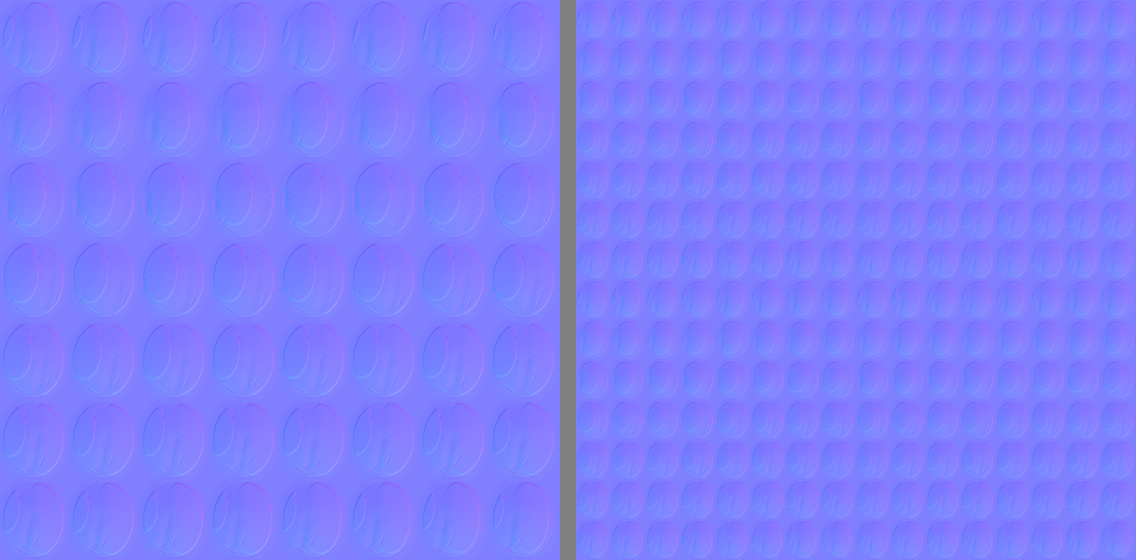
Left: one tile. Right: repeated 2 by 2.
Reproduce this texture map procedurally as a WebGL 2 fragment shader.

```glsl
#version 300 es
precision highp float;
// Tiling normal map: 8 by 7 shallow oval domes, each a step further round its turn.

uniform vec2 u_resolution;
out vec4 outColor;

float hash(vec2 p) {
    return fract(sin(dot(p, vec2(127.1, 311.7))) * 43758.5453);
}

float noise(vec2 p) {
    vec2 i = floor(p), f = fract(p);
    f = f * f * (3.0 - 2.0 * f);
    return mix(mix(hash(i), hash(i + vec2(1, 0)), f.x),
               mix(hash(i + vec2(0, 1)), hash(i + vec2(1, 1)), f.x), f.y);
}

// Signed side of the soft crease that trails the arc
float creaseSide(vec2 p, float turn) {
    return p.x - (1.26 - 0.225 * turn + 0.14 * p.y - 0.12 * p.y * p.y);
}

// Raised panel, its trailing crease and the dents between them
float markings(vec2 p, float turn) {
    // Panel bounded on the right by an elliptic arc
    vec2 center = vec2(0.15 - 0.18 * turn, 0.07 + 0.04 * turn);
    vec2 radii = vec2(0.62 - 0.023 * turn, 0.9 - 0.04 * turn);
    float arc = (length((p - center) / radii) - 1.0) * radii.x;
    float inside = 1.0 - smoothstep(-0.03, 0.03, arc);
    float h = 0.0085 * inside * smoothstep(-0.2, 0.2, creaseSide(p, turn + 7.0));

    // Crease: gentle fall, then a soft rise to the right
    float d = creaseSide(p, turn);
    float dip = smoothstep(-0.3, 0.0, d) * exp(-10.0 * max(d, 0.0));
    float span = smoothstep(-0.95, -0.6, p.y) * (1.0 - smoothstep(-0.1, 0.4, p.y));
    h -= 0.011 * dip * span * smoothstep(1.5, 5.0, turn);

    // Dents and short slanted scratches
    for (int i = 0; i < 11; i++) {
        float id = float(i);
        float y = 1.5 * hash(vec2(id, 2.0)) - 0.8;
        float x = center.x + radii.x + 0.06 + 0.6 * hash(vec2(id, 5.0)) - 0.25 * y * y;
        vec2 q = p - vec2(x, y);
        float stretch = i % 4 == 0 ? 4.0 : 1.0;
        q = vec2(q.x - 0.45 * q.y * step(2.0, stretch), q.y / stretch) / 0.03;
        h += (hash(vec2(id, 9.0)) - 0.6) * 0.01 * exp(-dot(q, q)) * (1.0 - inside);
    }
    return h;
}

// Broad swell of the dome and of its neighbours, so that the skirts overlap
float swell(vec2 p) {
    float h = 0.0;
    for (int k = 0; k < 9; k++) {
        vec2 q = p - vec2(k % 3 - 1, k / 3 - 1) / vec2(0.45, 0.487);
        h += 0.068 * (1.0 - smoothstep(0.1, 1.24, length(q))) * (1.0 - 0.12 * q.x);
    }
    return h;
}

float height(vec2 p, float turn) {
    float r = length(p);
    float body = 1.0 - smoothstep(0.91, 1.0, r);

    // Fine rim groove, strongest at the lower left
    float rim = (r - 0.965) / 0.03;
    float h = swell(p) - (0.002 - 0.001 * (p.x + p.y)) * exp(-rim * rim);

    // Markings of this turn and its neighbours
    float detail = 0.0;
    for (int k = -1; k <= 1; k++) {
        detail += markings(p, turn + 7.0 * float(k));
    }

    // Fixed slanted groove near the lower left rim
    vec2 along = normalize(vec2(0.6, -0.36));
    vec2 g = p - vec2(-0.33, -0.81);
    vec2 groove = vec2(dot(g, along) / 0.26, dot(g, vec2(-along.y, along.x)) / 0.033);
    detail -= 0.008 * exp(-dot(groove, groove));

    // Faint worn surface, sliding with the turn
    detail += 0.002 * noise(vec2(p.x + 0.2 * turn - 0.3 * p.y, p.y * 0.6) * 5.0);
    return h + body * detail;
}

void main() {
    vec2 grid = vec2(8.0, 7.0);
    vec2 uv = gl_FragCoord.xy / u_resolution * grid;
    vec2 cell = floor(uv);
    vec2 p = (fract(uv) - vec2(0.475, 0.505)) / vec2(0.45, 0.487);
    float turn = 6.0 - cell.y + cell.x / 8.0;

    // Slopes by central differences; green points down
    vec2 e = vec2(0.012, 0.0);
    vec2 slope = vec2(height(p + e.xy, turn) - height(p - e.xy, turn),
                      height(p + e.yx, turn) - height(p - e.yx, turn)) / (2.0 * e.x);
    slope.y *= 0.85;
    vec3 normal = normalize(vec3(-slope.x, slope.y, 1.0));
    outColor = vec4(0.5 + 0.5 * normal, 1.0);
}
```
